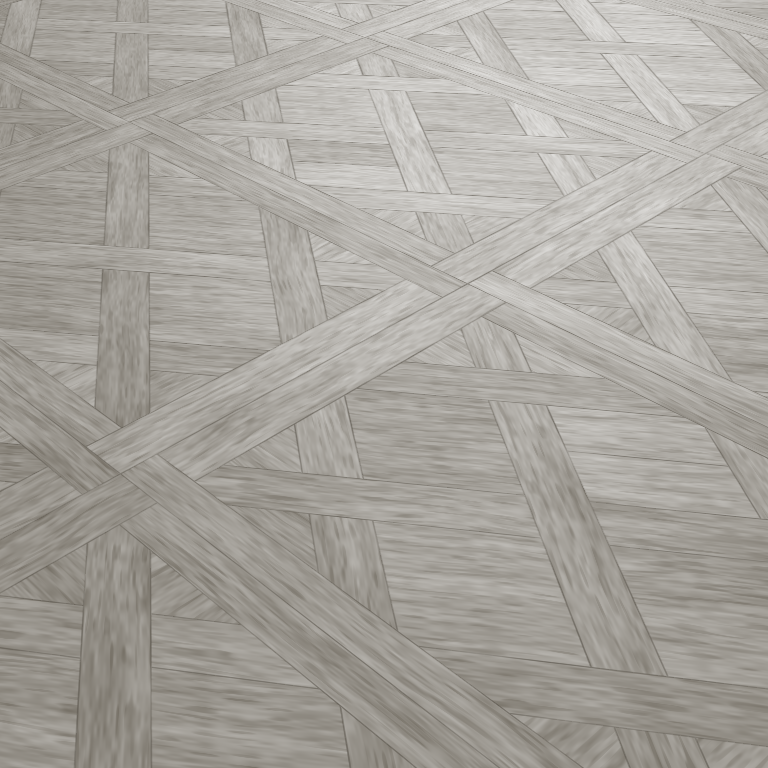
Reproduce this texture procedurally as a Shadertoy shader.

```glsl
// Limed oak parquet in perspective: crossing double straps around woven lattice panels.
#define STRAP 0.087        // half width of a strap, in panels
#define LATH 0.14          // half width of a lattice strip, in lattice steps
#define SEAM 0.0009        // half width of a joint, in panels
#define SEAM_DEPTH 0.55
#define GRAIN vec2(11.0, 150.0)
#define GRAIN_DEPTH 0.50
#define TONE_SPREAD 0.13
#define SHEEN 0.47
#define SHEEN_CENTRE vec2(0.70, 0.93)
#define DARK_OAK vec3(0.39, 0.365, 0.32)
#define PALE_OAK vec3(0.87, 0.865, 0.855)
#define JOINT vec3(0.34, 0.32, 0.285)

struct Plank {
    vec2 grain;   // position along and across the fibres
    float seed;   // random value of this plank
    float edge;   // distance to the nearest joint
};

float hash(vec2 p) {
    vec3 h = fract(vec3(p.xyx) * 0.1031);
    h += dot(h, h.yzx + 33.33);
    return fract((h.x + h.y) * h.z);
}

float noise(vec2 p) {
    vec2 i = floor(p), f = fract(p);
    f = f * f * (3.0 - 2.0 * f);
    return mix(mix(hash(i), hash(i + vec2(1, 0)), f.x),
               mix(hash(i + vec2(0, 1)), hash(i + vec2(1, 1)), f.x), f.y);
}

// Canvas to floor, where one unit is one panel
vec2 floorPosition(vec2 p) {
    const vec2 origin = vec2(0.157, 0.383);
    const vec2 axisU = vec2(0.592, 0.3925), axisV = vec2(-0.483, 0.549);
    const vec2 shrink = vec2(0.23, 0.345);
    return inverse(mat2(axisU - shrink.x * p, axisV - shrink.y * p)) * (p - origin);
}

// Two planks side by side, meeting in a pinwheel at each crossing
Plank strapPlank(vec2 q, vec2 offset) {
    bool alongU = abs(offset.y) < STRAP && (abs(offset.x) >= STRAP || offset.x * offset.y > 0.0);
    vec2 g = alongU ? q : q.yx;
    float across = alongU ? offset.y : offset.x;
    float side = across > 0.0 ? 1.0 : -1.0;
    float run = g.x * side * (alongU ? 1.0 : -1.0);
    float ends = min(fract(run), 1.0 - STRAP - fract(run));
    float sides = min(abs(across), STRAP - abs(across));
    float seed = hash(vec2(floor(run) + (alongU ? 40.0 : 70.0), round(g.y) * 2.0 + side * 0.5 + 30.0));
    return Plank(g, seed, min(ends, sides));
}

// Over and under strips at 45 degrees, with square blocks between them
Plank panelPlank(vec2 q, vec2 offset) {
    const float latticeScale = 0.35355;
    vec2 w = vec2(q.x - q.y, q.x + q.y) * 2.0;
    vec2 k = round(w), r = abs(w - k), panel = floor(q);
    float turn = panel.x + panel.y;
    bool over = mod(k.x + k.y + turn, 2.0) > 0.5;
    bool upright = r.x < LATH && (r.y >= LATH || over);
    bool level = r.y < LATH && !upright;
    vec2 g = w;
    float d, seed;
    if (upright || level) {
        float run = upright ? w.y - k.x - turn : w.x - k.y - turn - 1.0;
        float lane = upright ? k.x : k.y;
        d = min(LATH - (upright ? r.x : r.y), abs(run - 2.0 * round(run * 0.5)) - LATH);
        seed = hash(vec2(lane + (upright ? 90.0 : 130.0), floor(run * 0.5) + 50.0) + panel * 7.0);
        if (upright) g = w.yx;
    } else {
        vec2 block = floor(w), centre = block + 0.5;
        vec2 middle = vec2(centre.x + centre.y, centre.y - centre.x) * 0.25;
        vec2 gap = abs(middle - round(middle));
        d = min(r.x, r.y) - LATH;
        seed = hash(block + panel * 5.0 + 60.0);
        if (min(gap.x, gap.y) < 0.01) {
            g = (seed > 0.5 ? q : q.yx) / latticeScale;   // corner triangles
        } else if (seed > 0.8) {
            float halfway = fract(w.y) - 0.5;             // block split in two
            d = min(d, abs(halfway));
            seed = hash(block + panel + (halfway > 0.0 ? 200.0 : 240.0));
        }
    }
    d = min(d * latticeScale, min(abs(offset.x), abs(offset.y)) - STRAP);
    return Plank(g * latticeScale, seed, d);
}

// Broad streaks, fibres and short dark pores, centred on zero
float woodGrain(vec2 g, float seed, float blur) {
    vec2 p = g + seed * vec2(37.0, 19.0) + 20.0;
    p.y += 0.012 * noise(p * vec2(6.0, 11.0));
    float streak = noise(p * GRAIN * vec2(0.4, 0.3)) - 0.5;
    float fibre = noise(p * GRAIN) - 0.5;
    float speck = noise(p * GRAIN * vec2(4.5, 1.7)) - 0.5;
    float pore = smoothstep(0.62, 0.85, noise(p * GRAIN * vec2(1.8, 1.25) + 9.0)) - 0.15;
    float fade = 1.0 / (1.0 + 40000.0 * blur * blur);
    return 0.26 * streak + (0.30 * fibre + 0.36 * speck - 0.26 * pore) * mix(0.4, 1.0, fade);
}

void mainImage(out vec4 fragColor, in vec2 fragCoord) {
    vec2 p = fragCoord / iResolution.xy;
    vec2 q = floorPosition(p), offset = q - round(q);
    float blur = 0.5 * length(fwidth(q));
    bool onStrap = min(abs(offset.x), abs(offset.y)) < STRAP;
    Plank plank = strapPlank(q, offset);
    if (!onStrap) plank = panelPlank(q, offset);

    // Wood tone with window light from the far side
    vec2 away = (p - SHEEN_CENTRE) * vec2(1.75, 1.75);
    float light = SHEEN * exp(-dot(away, away));
    float tone = 0.385 + light + TONE_SPREAD * (plank.seed - 0.5);
    tone += GRAIN_DEPTH * woodGrain(plank.grain, plank.seed, blur);
    tone += 0.06 * (noise(q * 9.0 + 80.0) - 0.5);
    vec3 color = mix(DARK_OAK, PALE_OAK, clamp(tone, 0.0, 1.0));

    // Fine joints of uneven depth
    float joint = 1.0 - smoothstep(SEAM - blur * 0.5, SEAM + blur * 0.8, plank.edge);
    joint *= SEAM_DEPTH * mix(0.45, 1.15, noise(q * 14.0 + 50.0));
    fragColor = vec4(mix(color, JOINT, joint), 1.0);
}
```
